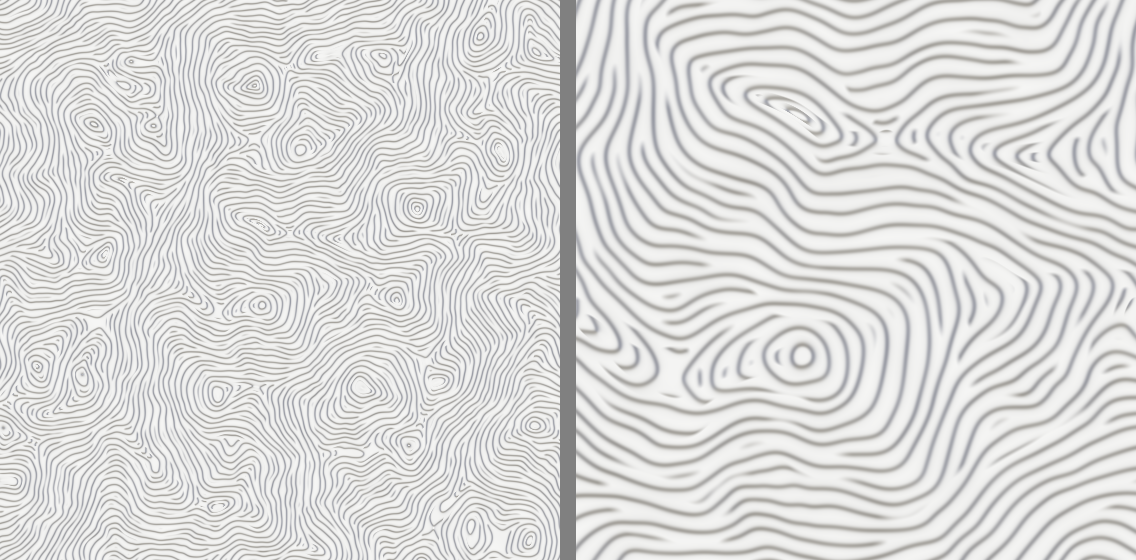
Left, the full canvas; right, a detail of the centre.
Reproduce this pattern procedurally as a Shadertoy shader.

```glsl
#define LINE_SPACING 0.0110
#define LINE_WIDTH 0.00110
#define INK_STRENGTH 0.270
#define HALO_WIDTH 0.0036
#define HALO_STRENGTH 0.042
#define FLOW_SCALE 4.7
#define FLOW_BIAS vec2(2.1, -1.2)
#define WIGGLE_SCALE 13.0
#define WIGGLE_AMOUNT 0.027
#define KINK_SCALE 34.0
#define KINK_AMOUNT 0.0062

const vec3 PAPER = vec3(0.956, 0.956, 0.951);
const vec3 COOL_INK = vec3(1.05, 1.02, 0.88);
const vec3 WARM_INK = vec3(0.95, 0.99, 1.06);

vec2 hash2(vec2 p) {
    vec3 q = fract(p.xyx * vec3(0.1031, 0.1030, 0.0973));
    q += dot(q, q.yzx + 33.33);
    return fract((q.xx + q.yz) * q.zy);
}

float cornerSlope(vec2 cell, vec2 corner, vec2 f) {
    return dot(hash2(cell + corner) * 2.0 - 1.0, f - corner);
}

// Gradient noise, roughly -0.7..0.7
float noise(vec2 p) {
    vec2 i = floor(p), f = p - i;
    vec2 s = f * f * f * (f * (f * 6.0 - 15.0) + 10.0);
    float low = mix(cornerSlope(i, vec2(0, 0), f), cornerSlope(i, vec2(1, 0), f), s.x);
    float high = mix(cornerSlope(i, vec2(0, 1), f), cornerSlope(i, vec2(1, 1), f), s.x);
    return mix(low, high, s.y);
}

vec2 noisePair(vec2 p) {
    return vec2(noise(p + 71.3), noise(p.yx + 138.7));
}

// Height field whose contours are the lines
float relief(vec2 p) {
    p += WIGGLE_AMOUNT * noisePair(p * WIGGLE_SCALE);
    p += KINK_AMOUNT * noisePair(p * KINK_SCALE + 19.0);
    mat2 turn = mat2(0.8, 0.6, -0.6, 0.8);
    vec2 q = turn * p * FLOW_SCALE + 43.0;
    return noise(q) + 0.28 * noise(q * 2.1 + 9.0) + dot(FLOW_BIAS, p);
}

vec2 slope(vec2 p, float reach) {
    vec2 e = vec2(reach, 0);
    return vec2(relief(p + e.xy) - relief(p - e.xy),
                relief(p + e.yx) - relief(p - e.yx)) / (2.0 * reach);
}

// Height difference to the nearest multiple of a step
float toLevel(float height, float stepSize) {
    return abs(fract(height / stepSize + 0.5) - 0.5) * stepSize;
}

float stroke(float dist) {
    float width = max(LINE_WIDTH, 0.5 / iResolution.y);
    return exp(-0.5 * dist * dist / (width * width));
}

float halo(float dist) {
    return exp(-dist * dist / (HALO_WIDTH * HALO_WIDTH));
}

void mainImage(out vec4 fragColor, in vec2 fragCoord) {
    vec2 p = fragCoord / iResolution.y;
    float height = relief(p);
    vec2 steep = slope(p, 0.0007);
    float grade = max(length(steep), 0.001);

    // Contour interval in powers of two, so that the spacing stays even
    float regional = max(length(slope(p, 0.011)), 0.7);
    float octave = log2(LINE_SPACING * regional);
    float interval = exp2(floor(octave) + 1.0);
    float extraLines = 1.0 - smoothstep(0.38, 0.66, fract(octave));

    // Main contours, and extra ones between them where the slope is gentle
    float mainDist = toLevel(height, interval) / grade;
    float extraDist = toLevel(height + 0.5 * interval, interval) / grade;
    float ink = max(stroke(mainDist), extraLines * stroke(extraDist));
    float shade = max(halo(mainDist), extraLines * halo(extraDist));

    // Uneven pressure of the pen
    float pressure = 0.98 + 0.22 * noise(p * 38.0 + 5.0) + 0.12 * noise(p * 9.0 + 60.0);

    // Upright lines lean blue, level ones lean brown
    vec3 tint = mix(WARM_INK, COOL_INK, steep.x * steep.x / (grade * grade));
    vec3 color = PAPER + 0.022 * noise(p * 26.0 + 7.0);
    color -= tint * INK_STRENGTH * pressure * ink + HALO_STRENGTH * shade;
    fragColor = vec4(color, 1.0);
}
```
